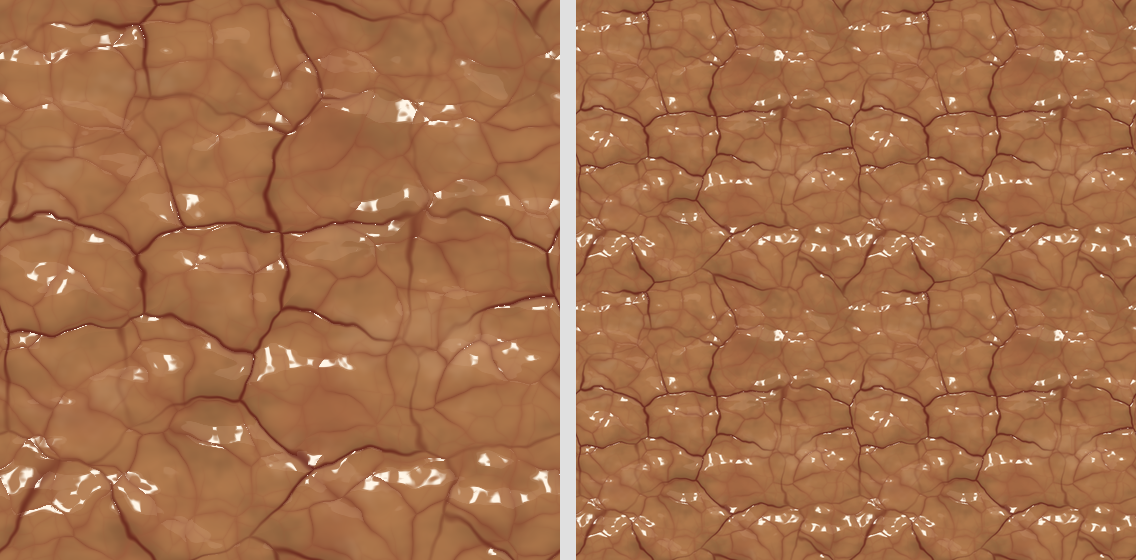
Left: one tile. Right: repeated 2 by 2.
Reproduce this texture procedurally as a WebGL 1 fragment shader.

```glsl
precision highp float;
// Wet, veined tissue: warped cellular lobes parted by dark red creases, with
// finer veins and mottling. A rippled film over them mirrors a square lamp:
// a glint shows wherever the surface slope falls inside the lamp's window.
uniform vec2 u_resolution;

// Colours
const vec3 FLESH = vec3(0.675, 0.463, 0.292);
const vec3 SHADE = vec3(0.605, 0.415, 0.262);
const vec3 PALE = vec3(0.725, 0.535, 0.375);
const vec3 RUDDY = vec3(0.610, 0.355, 0.235);
const vec3 OLIVE = vec3(0.470, 0.345, 0.205);
const vec3 BLOOD = vec3(0.400, 0.135, 0.100);
const vec3 SHEEN = vec3(0.900, 0.760, 0.650);
const vec3 GLINT = vec3(1.000, 0.960, 0.900);

// Whole numbers of cells across the canvas, so that it tiles
const vec2 LOBES = vec2(4.0, 5.0);
const vec2 VEINS = vec2(9.0, 10.0);
const vec2 CAPILLARIES = vec2(17.0, 16.0);

// Relief and light
const float WARP = 0.05;
const float LOBE_HEIGHT = 0.021;
const float VEIN_HEIGHT = 0.004;
const float SLOPE_STEP = 0.0015;
const vec2 LAMP_SLOPE = vec2(0.15, -1.25);
const vec2 LAMP_SIZE = vec2(0.20, 0.21);
const float LAMP_SOFTNESS = 0.09;

vec2 hash2(vec2 cell) {
  vec3 q = fract(cell.xyx * vec3(0.1031, 0.1030, 0.0973));
  q += dot(q, q.yzx + 33.33);
  return fract((q.xx + q.yz) * q.zy);
}

float cornerSlope(vec2 cell, vec2 offset, vec2 period, float seed) {
  float angle = 6.28318 * hash2(mod(cell, period) + seed * 17.0).x;
  return dot(vec2(cos(angle), sin(angle)), offset);
}

// Gradient noise that wraps after one canvas
float noise(vec2 uv, vec2 period, float seed) {
  vec2 p = uv * period;
  vec2 c = floor(p);
  vec2 f = p - c;
  vec2 s = f * f * f * (f * (f * 6.0 - 15.0) + 10.0);
  vec2 e = vec2(1.0, 0.0);
  float low = mix(cornerSlope(c, f, period, seed),
                  cornerSlope(c + e.xy, f - e.xy, period, seed), s.x);
  float high = mix(cornerSlope(c + e.yx, f - e.yx, period, seed),
                   cornerSlope(c + e.xx, f - e.xx, period, seed), s.x);
  return mix(low, high, s.y);
}

vec2 noise2(vec2 uv, float count, float seed) {
  return vec2(noise(uv, vec2(count), seed), noise(uv, vec2(count), seed + 1.0));
}

// Second minus first cell distance: zero on the cell borders
float border(vec2 uv, vec2 period, float seed) {
  vec2 p = uv * period;
  vec2 c = floor(p);
  float nearest = 8.0;
  float second = 8.0;
  for (int j = -1; j <= 1; j++) {
    for (int i = -1; i <= 1; i++) {
      vec2 cell = c + vec2(float(i), float(j));
      vec2 site = cell + 0.1 + 0.8 * hash2(mod(cell, period) + seed * 17.0);
      float d = length(site - p);
      second = min(second, max(nearest, d));
      nearest = min(nearest, d);
    }
  }
  return second - nearest;
}

vec2 wander(vec2 uv) {
  return uv + WARP * (noise2(uv, 5.0, 1.0) + 0.36 * noise2(uv, 16.0, 3.0)
                      + 0.10 * noise2(uv, 40.0, 5.0));
}

// Height, lobe border, vein border and crease depth
vec4 tissue(vec2 uv) {
  vec2 w = wander(uv);
  float lobe = border(w, LOBES, 7.0);
  float vein = border(w, VEINS, 8.0);
  float depth = mix(0.15, 1.0, smoothstep(-0.25, 0.2, noise(uv, vec2(3.0), 9.0)));
  float film = 0.100 * noise(uv, vec2(5.0, 7.0), 10.0)
             + 0.050 * noise(uv, vec2(10.0, 14.0), 11.0)
             + 0.012 * noise(uv, vec2(22.0, 27.0), 12.0)
             + 0.002 * noise(uv, vec2(46.0, 52.0), 13.0);
  float height = film + LOBE_HEIGHT * depth * (1.0 - exp(-lobe / 0.12))
               + VEIN_HEIGHT * (1.0 - exp(-vein / 0.15));
  return vec4(height, lobe, vein, depth);
}

void main() {
  vec2 uv = gl_FragCoord.xy / u_resolution;
  vec4 t = tissue(uv);
  vec2 slope = vec2(tissue(uv + vec2(SLOPE_STEP, 0.0)).x,
                    tissue(uv + vec2(0.0, SLOPE_STEP)).x);
  slope = (slope - t.x) / SLOPE_STEP;

  // Mottled flesh
  float mottle = noise(uv, vec2(4.0), 14.0) + 0.45 * noise(uv, vec2(9.0, 11.0), 15.0)
               + 0.25 * noise(uv, vec2(21.0, 24.0), 16.0)
               + 0.15 * noise(uv, vec2(48.0), 17.0);
  vec3 color = mix(SHADE, FLESH, smoothstep(-0.4, 0.0, mottle));
  color = mix(color, PALE, 0.75 * smoothstep(0.1, 0.5, mottle));
  color = mix(color, RUDDY, 0.5 * smoothstep(0.1, 0.5, noise(uv, vec2(6.0), 18.0)));

  // Soft light from above, olive shade under the lobes
  color *= 1.0 - 0.035 * clamp(slope.y, -2.0, 2.0);
  float nearCrease = t.w * exp(-t.y / 0.16);
  color = mix(color, OLIVE, nearCrease * (0.2 + 0.5 * smoothstep(0.0, 1.4, slope.y)));

  // Capillaries, veins and creases
  float fade = smoothstep(-0.2, 0.35, noise(uv, vec2(7.0), 19.0));
  float capillary = border(wander(uv), CAPILLARIES, 20.0);
  color = mix(color, RUDDY, 0.35 * (1.0 - fade) * exp(-capillary / 0.09));
  color = mix(color, RUDDY, 0.65 * exp(-t.z / 0.12));
  color = mix(color, BLOOD, 0.32 * fade * exp(-t.z / 0.05));
  color = mix(color, RUDDY * 0.92, 0.8 * t.w * exp(-t.y / 0.06));
  color = mix(color, BLOOD, 0.85 * t.w * (1.0 - smoothstep(0.0, 0.05, t.y)));

  // Wet sheets and lamp glints
  float sheet = 1.0 - smoothstep(-0.86, -0.76, slope.y + 0.2 * slope.x);
  color = mix(color, SHEEN, 0.13 * sheet);
  vec2 outside = abs(slope - LAMP_SLOPE) - LAMP_SIZE;
  float lamp = 1.0 - smoothstep(-LAMP_SOFTNESS, LAMP_SOFTNESS, max(outside.x, outside.y));
  color = mix(color, GLINT, lamp);
  gl_FragColor = vec4(color, 1.0);
}
```
